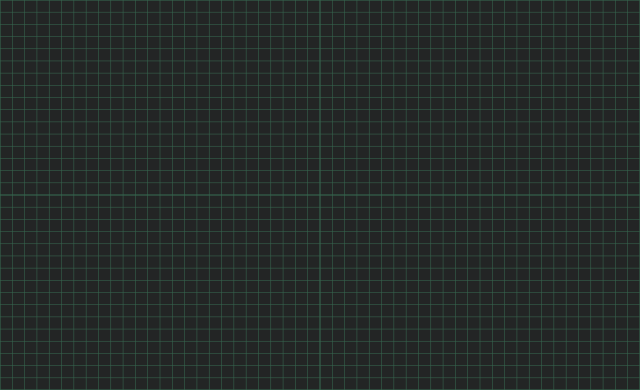
This pattern is drawn by a Shadertoy shader. Its source:

```glsl
// Dark graph-paper grid of hairline green lines, 52 cells across and 32 down.
// Every 26th upright and every 16th level line is doubled, so the canvas holds
// two by two sheets and wraps. Lines are box-filtered to stay even at any size.

// Share of a pixel covered by a line, given distance, line width and pixel size
vec2 lineCoverage(vec2 dist, vec2 width, float pixel) {
    vec2 upper = min(dist + 0.5 * pixel, 0.5 * width);
    vec2 lower = max(dist - 0.5 * pixel, -0.5 * width);
    return clamp((upper - lower) / pixel, 0.0, 1.0);
}

void mainImage(out vec4 fragColor, in vec2 fragCoord) {
    vec2 cells = vec2(52.0, 32.0);
    vec2 gridPos = fragCoord / iResolution.xy * cells;

    // Nearest line on each axis, with distance in canvas heights
    vec2 lineIndex = round(gridPos);
    vec2 cellSize = vec2(iResolution.x / iResolution.y, 1.0) / cells;
    vec2 dist = abs(gridPos - lineIndex) * cellSize;

    // Sheet borders: two hairlines meet at the edges and the middle
    vec2 sheetPos = mod(lineIndex + 0.5, cells * 0.5);
    vec2 border = 1.0 - step(1.0, sheetPos);
    vec2 width = 0.0014 * (1.0 + border);
    vec2 coverage = lineCoverage(dist, width, 1.0 / iResolution.y);

    // Paint upright lines, then level lines over the ground
    vec3 lineGreen = vec3(0.21, 0.40, 0.31);
    vec3 color = vec3(0.139, 0.146, 0.144);
    color = mix(color, lineGreen, coverage.x);
    color = mix(color, lineGreen, coverage.y);

    fragColor = vec4(color, 1.0);
}
```
